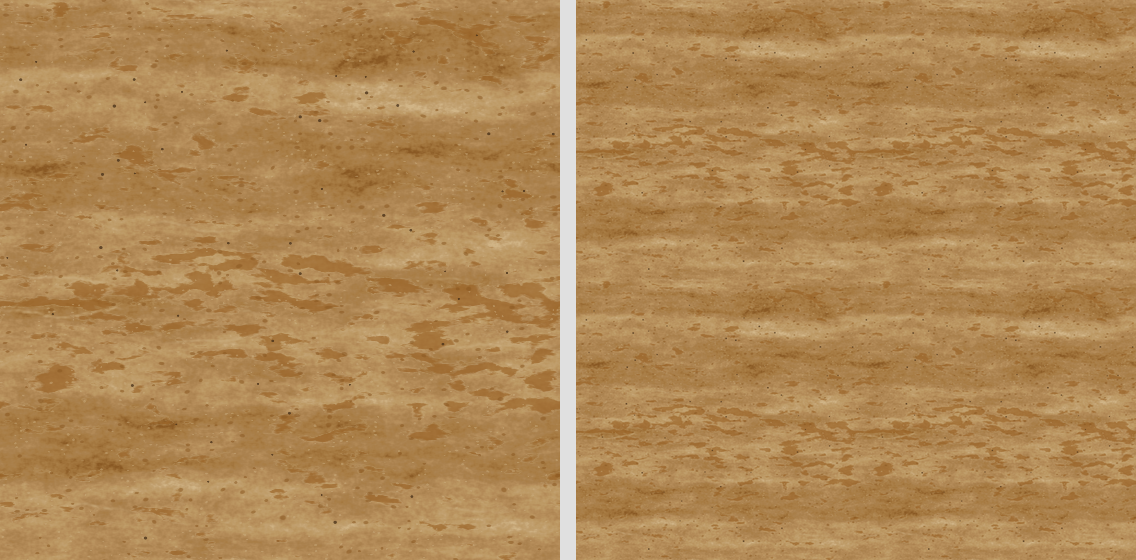
Left: one tile. Right: repeated 2 by 2.
This texture is drawn by a WebGL 2 fragment shader. Its source:

```glsl
#version 300 es
precision highp float;
// Vein-cut travertine: wavy horizontal sediment bands, streaks and grain set a
// tone that is looked up in a stone ramp; rust patches, pale seams, flecks and
// pits lie on top. All noise lives on wrapping lattices, so the tile repeats.
uniform vec2 u_resolution;
out vec4 fragColor;

const float TAU = 6.2831853;

// Ramp from deep ochre to cream, in equal steps of tone.
const vec3 STONE[8] = vec3[8](
    vec3(0.54, 0.35, 0.14), vec3(0.62, 0.44, 0.22), vec3(0.66, 0.49, 0.27),
    vec3(0.67, 0.51, 0.31), vec3(0.71, 0.55, 0.35), vec3(0.74, 0.60, 0.39),
    vec3(0.76, 0.63, 0.44), vec3(0.82, 0.71, 0.53));
const vec3 RUST = vec3(0.60, 0.38, 0.14);
const vec3 CREAM = vec3(0.80, 0.69, 0.51);
const vec3 PIT = vec3(0.27, 0.18, 0.09);

float hash(vec2 cell, int seed) {
    uvec2 q = uvec2(cell);
    uint h = q.x * 1597u + q.y * 51749u + uint(seed) * 7919u;
    h = (h ^ (h >> 15u)) * 73244475u;
    h = (h ^ (h >> 13u)) * 73244475u;
    h ^= h >> 16u;
    return float(h & 65535u) / 65536.0;
}

float corner(vec2 cell, vec2 offset, vec2 f, vec2 period, int seed) {
    float a = TAU * hash(mod(cell + offset, period), seed);
    return dot(vec2(cos(a), sin(a)), f - offset);
}

// Wrapping gradient noise, roughly -1 to 1; p spans 0 to 1 over the tile.
float noise(vec2 p, vec2 period, int seed) {
    vec2 q = p * period, c = floor(q), f = q - c;
    vec2 w = f * f * f * (f * (f * 6.0 - 15.0) + 10.0);
    float low = mix(corner(c, vec2(0, 0), f, period, seed),
                    corner(c, vec2(1, 0), f, period, seed), w.x);
    float high = mix(corner(c, vec2(0, 1), f, period, seed),
                     corner(c, vec2(1, 1), f, period, seed), w.x);
    return 1.6 * mix(low, high, w.y);
}

float fbm(vec2 p, vec2 period, int octaves, int seed) {
    float sum = 0.0, amp = 0.5;
    for (int i = 0; i < octaves; i++) {
        sum += amp * noise(p, period, seed + i);
        period *= 2.0;
        amp *= 0.5;
    }
    return sum;
}

// Soft-edged horizontal band, wrapping in y.
float band(float y, float centre, float halfWidth, float soft) {
    float d = abs(fract(y - centre + 0.5) - 0.5);
    return 1.0 - smoothstep(halfWidth - soft, halfWidth + soft, d);
}

// Scattered small ovals, at most one in each cell.
float spots(vec2 p, vec2 cells, float radius, float chance, int seed) {
    vec2 q = p * cells, c = mod(floor(q), cells);
    vec2 centre = 0.3 + 0.4 * vec2(hash(c, seed), hash(c, seed + 1));
    float r = radius * (0.5 + 0.5 * hash(c, seed + 2));
    float d = length(fract(q) - centre);
    return step(hash(c, seed + 3), chance) * (1.0 - smoothstep(0.6 * r, 1.3 * r, d));
}

// Thin crinkled pale seams that fade in and out along x.
float seams(vec2 p) {
    float sum = 0.0;
    for (int i = 0; i < 8; i++) {
        int seed = 200 + 10 * i;
        vec2 along = vec2(p.x, 0.37);
        float y = hash(vec2(i, 3), 91) + 0.035 * fbm(along, vec2(5, 1), 5, seed);
        float shown = smoothstep(0.0, 0.4, noise(along, vec2(4, 1), seed + 7));
        sum += shown * band(p.y, y, 0.0022, 0.0022);
    }
    return min(sum, 1.0);
}

void main() {
    vec2 uv = gl_FragCoord.xy / u_resolution;

    // Gentle bending of the layers
    vec2 p = uv;
    p.y += 0.028 * fbm(uv, vec2(3, 5), 4, 1);
    p.x += 0.020 * fbm(uv, vec2(6, 10), 3, 7);

    // Broad bands, then streaks, clouds and grain
    float dark = band(p.y, 0.92, 0.045, 0.025) + band(p.y, 0.70, 0.080, 0.030)
               + band(p.y, 0.21, 0.060, 0.018) + 0.4 * band(p.y, 0.46, 0.025, 0.025);
    float tone = 0.45 - 1.15 * dark + 0.5 * band(p.y, 0.825, 0.030, 0.030);
    tone += 1.7 * fbm(p, vec2(2, 22), 5, 20);
    tone += 1.7 * fbm(p, vec2(7, 19), 5, 30);
    tone += 1.1 * fbm(p, vec2(40, 72), 2, 40);
    tone += 0.9 * fbm(uv, vec2(128, 170), 2, 50);
    float level = clamp(tone / 0.67 + 3.45, 0.0, 6.99);
    int step0 = int(level);
    vec3 colour = mix(STONE[step0], STONE[step0 + 1], fract(level));

    // Ragged rust patches, thickest in the middle layers
    float zone = 0.22 * band(p.y, 0.42, 0.130, 0.080) + 0.45 * fbm(p, vec2(4, 9), 3, 60);
    float patches = fbm(p, vec2(15, 42), 5, 70) + zone;
    float rust = smoothstep(0.30, 0.46, patches);
    float rim = smoothstep(0.20, 0.28, patches) * (1.0 - smoothstep(0.28, 0.34, patches));
    colour = mix(colour, CREAM, 0.22 * rim);
    colour = mix(colour, RUST, 0.62 * rust);

    // Pale seams and flecks, rust specks, dark pits
    float worn = 0.65 + 0.7 * noise(uv, vec2(90, 90), 80);
    colour = mix(colour, CREAM, clamp(0.6 * worn, 0.0, 0.7) * seams(uv));
    colour = mix(colour, CREAM, 0.45 * spots(p, vec2(90, 130), 0.26, 0.12, 100));
    colour = mix(colour, RUST * 0.9, 0.55 * spots(p, vec2(52, 80), 0.28, 0.10, 110));
    colour = mix(colour, PIT, 0.75 * spots(uv, vec2(36, 40), 0.12, 0.035, 120));

    fragColor = vec4(colour, 1.0);
}
```
